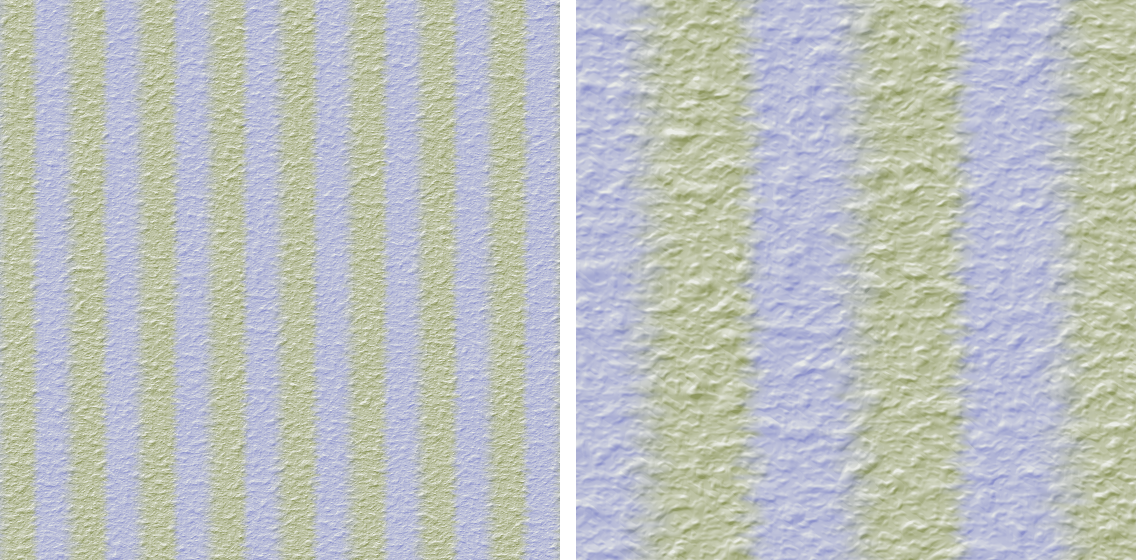
Left, the full canvas; right, a detail of the centre.
This pattern is drawn by a Shadertoy shader. Its source:

```glsl
const float STRIPES = 8.0;            // stripe pairs across the canvas
const float SOFT_EDGE = 0.16;         // half width of the left fade, in stripe pairs
const float CRISP_EDGE = 0.08;        // half width of the right fade
const float EDGE_WOBBLE = 0.10;       // ragged bleeding along the edges
const vec2 GRAIN_CELLS = vec2(60.0, 84.0);
const int GRAIN_OCTAVES = 3;
const float GRAIN_FALLOFF = 0.56;
const float WARP = 0.005;
const float RELIEF_STEP = 1.0 / 750.0;
const float RELIEF_GAIN = 3.4;
const float MOTTLING = 0.07;
const vec2 LIGHT_DIR = vec2(-0.45, 0.89);
const vec3 GREEN_SHADE = vec3(0.61, 0.64, 0.45);
const vec3 GREEN_LIT = vec3(0.87, 0.88, 0.83);
const vec3 BLUE_SHADE = vec3(0.60, 0.62, 0.81);
const vec3 BLUE_LIT = vec3(0.86, 0.87, 0.89);

vec2 hashGradient(vec2 cell) {
    vec2 k = vec2(dot(cell, vec2(127.1, 311.7)), dot(cell, vec2(269.5, 183.3)));
    return 2.0 * fract(sin(k) * 43758.5453) - 1.0;
}

float cornerRamp(vec2 cell, vec2 corner, vec2 f, vec2 cells, float seed) {
    return dot(hashGradient(mod(cell + corner, cells) + seed), f - corner);
}

// Gradient noise that wraps over the unit square
float wrapNoise(vec2 uv, vec2 cells, float seed) {
    vec2 p = uv * cells;
    vec2 cell = floor(p);
    vec2 f = p - cell;
    vec2 w = f * f * f * (f * (f * 6.0 - 15.0) + 10.0);
    float low = mix(cornerRamp(cell, vec2(0, 0), f, cells, seed),
                    cornerRamp(cell, vec2(1, 0), f, cells, seed), w.x);
    float high = mix(cornerRamp(cell, vec2(0, 1), f, cells, seed),
                     cornerRamp(cell, vec2(1, 1), f, cells, seed), w.x);
    return mix(low, high, w.y);
}

// Crumpled surface: smooth bumps mixed with folded creases
float paperHeight(vec2 uv) {
    float height = 0.0;
    float amplitude = 1.0;
    vec2 cells = GRAIN_CELLS;
    for (int i = 0; i < GRAIN_OCTAVES; i++) {
        float n = wrapNoise(uv, cells, 17.0 * float(i));
        height += amplitude * mix(n, abs(n), 0.45);
        amplitude *= GRAIN_FALLOFF;
        cells *= 2.0;
    }
    return height;
}

// 1 on green, 0 on blue; the left edge fades more slowly than the right
float greenMask(vec2 uv) {
    float wobble = wrapNoise(uv, vec2(32.0, 128.0), 5.0)
                 + 0.8 * wrapNoise(uv, vec2(64.0, 256.0), 9.0)
                 + 0.3 * wrapNoise(uv, vec2(8.0, 20.0), 13.0);
    float x = fract(uv.x * STRIPES + EDGE_WOBBLE * wobble + 0.25) - 0.25;
    return smoothstep(-SOFT_EDGE, SOFT_EDGE, x)
         * (1.0 - smoothstep(0.5 - CRISP_EDGE, 0.5 + CRISP_EDGE, x));
}

void mainImage(out vec4 fragColor, in vec2 fragCoord) {
    vec2 uv = fragCoord / iResolution.xy;
    float green = greenMask(uv);

    // Relief lit from the upper left
    vec2 bent = uv + WARP * vec2(wrapNoise(uv, vec2(20.0, 28.0), 31.0),
                                 wrapNoise(uv, vec2(20.0, 28.0), 47.0));
    float slope = paperHeight(bent) - paperHeight(bent + LIGHT_DIR * RELIEF_STEP);
    float light = 0.5 + slope * RELIEF_GAIN * mix(0.9, 1.1, green);

    // Faint mottling of the dye
    light += MOTTLING * wrapNoise(uv, vec2(12.0, 10.0), 61.0);
    light = clamp(light, -0.2, 1.2);

    vec3 shade = mix(BLUE_SHADE, GREEN_SHADE, green);
    vec3 lit = mix(BLUE_LIT, GREEN_LIT, green);
    fragColor = vec4(mix(shade, lit, light), 1.0);
}
```
